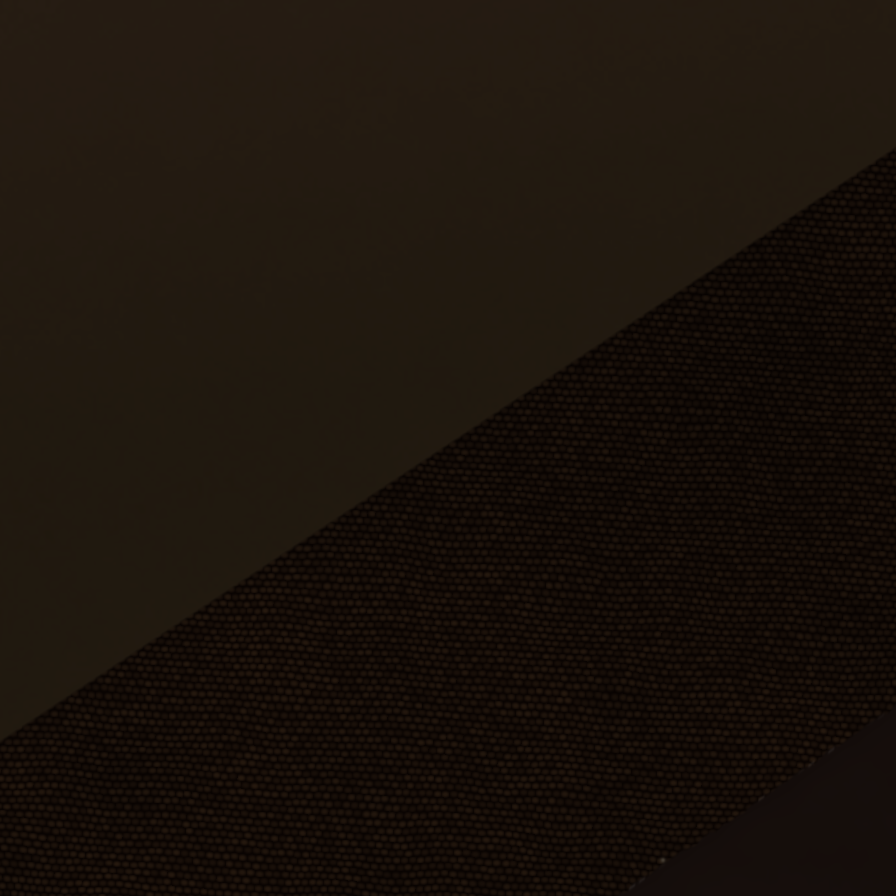
A WebGL 2 fragment shader for this texture:

```glsl
#version 300 es
precision highp float;

uniform vec2 u_resolution;
out vec4 fragColor;

const vec3 PANEL_WARM = vec3(0.147, 0.108, 0.072);
const vec3 PANEL_DEEP = vec3(0.125, 0.096, 0.058);
const vec3 CLOTH_GAP = vec3(0.036, 0.014, 0.006);
const vec3 CLOTH_THREAD = vec3(0.118, 0.076, 0.044);
const vec3 CORNER_COLOR = vec3(0.084, 0.054, 0.045);
const vec3 GLINT_COLOR = vec3(0.26, 0.23, 0.19);

// Lines as height at the left side, then slope
const vec2 PANEL_EDGE = vec2(0.172, 0.663);
const vec2 HEM_EDGE = vec2(-0.473, 0.685);
const float EDGE_SOFTNESS = 0.0025;

const vec2 WEAVE_COUNT = vec2(108.0, 124.0);
const float WEAVE_TILT = 0.06;
const float WEAVE_WAVER = 0.006;
const float PANEL_GRAIN = 0.006;
const float HEM_STITCHES = 90.0;
const vec2 GLINT_POS = vec2(0.740, 0.040);

float hash(vec2 p) {
    vec3 q = fract(p.xyx * 0.1031);
    q += dot(q, q.yzx + 33.33);
    return fract((q.x + q.y) * q.z);
}

float noise(vec2 p) {
    vec2 i = floor(p);
    vec2 f = fract(p);
    f = f * f * (3.0 - 2.0 * f);
    float low = mix(hash(i), hash(i + vec2(1.0, 0.0)), f.x);
    float high = mix(hash(i + vec2(0.0, 1.0)), hash(i + 1.0), f.x);
    return mix(low, high, f.y);
}

float fbm(vec2 p) {
    float sum = 0.0;
    float gain = 0.5;
    for (int i = 0; i < 4; i++) {
        sum += gain * noise(p);
        p = p * 2.03 + 7.1;
        gain *= 0.5;
    }
    return sum;
}

// Signed distance, positive above the line
float lineDistance(vec2 p, vec2 line) {
    return (p.y - line.x - line.y * p.x) / sqrt(1.0 + line.y * line.y);
}

vec3 panel(vec2 p, float edgeDist) {
    float warmth = smoothstep(0.5, 1.15, p.y + 0.2 * (0.5 - p.x));
    warmth += 0.15 * exp(-edgeDist * 25.0);
    vec3 color = mix(PANEL_DEEP, PANEL_WARM, clamp(warmth, 0.0, 1.0));
    float grain = noise(p * 170.0) - 0.5;
    return color + (fbm(p * 24.0) - 0.47) * 0.004 + grain * PANEL_GRAIN * 0.5;
}

// Staggered, uneven thread bumps on wavering rows
vec3 cloth(vec2 p, float edgeDist) {
    float c = cos(WEAVE_TILT);
    float s = sin(WEAVE_TILT);
    vec2 q = mat2(c, s, -s, c) * p;
    q += WEAVE_WAVER * (vec2(noise(p * 16.0), noise(p * 16.0 + 31.0)) - 0.5);
    vec2 cell = q * WEAVE_COUNT;
    float row = floor(cell.y);
    cell.x += 0.5 * mod(row, 2.0);
    vec2 local = fract(cell) - 0.5;
    vec2 id = vec2(floor(cell.x), row);
    local += 0.16 * (vec2(hash(id + 3.0), hash(id + 17.0)) - 0.5);
    float bump = 1.0 - smoothstep(0.08, 0.66, length(local * vec2(0.9, 1.05)));
    bump *= 0.65 + 0.6 * hash(id);

    float shade = 0.86 + 0.3 * fbm(p * 7.0);
    vec2 shadow = (p - vec2(0.78, 0.58)) * vec2(3.2, 3.8);
    shade *= 1.0 - 0.15 * exp(-dot(shadow, shadow));
    shade *= 1.0 - 0.15 * exp(edgeDist * 90.0);
    return mix(CLOTH_GAP, CLOTH_THREAD, bump) * shade;
}

void main() {
    vec2 p = gl_FragCoord.xy / u_resolution;
    float softness = max(EDGE_SOFTNESS, 1.0 / min(u_resolution.x, u_resolution.y));
    float panelDist = lineDistance(p, PANEL_EDGE);
    float hemDist = lineDistance(p, HEM_EDGE);

    // Lower corner beneath a slightly frayed hem
    float fray = (noise(vec2(p.x * 130.0, 4.0)) - 0.5) * 0.004;
    vec3 corner = CORNER_COLOR + (fbm(p * 24.0) - 0.47) * 0.005;
    corner *= 1.0 - 0.15 * exp(min(hemDist, 0.0) * 60.0);
    float aboveHem = smoothstep(-softness, softness, hemDist + fray);
    vec3 color = mix(corner, cloth(p, min(panelDist, 0.0)), aboveHem);

    // Faint stitches and one glint along the hem
    float stitch = p.x * HEM_STITCHES;
    float strength = pow(hash(vec2(floor(stitch), 9.0)), 4.0);
    float dash = 1.0 - smoothstep(0.15, 0.45, abs(fract(stitch) - 0.5));
    float hemOffset = hemDist / 0.0018;
    color += 0.06 * strength * dash * exp(-hemOffset * hemOffset);
    float glint = length(p - GLINT_POS) / 0.0028;
    color = mix(color, GLINT_COLOR, exp(-glint * glint));

    // Smooth panel over the cloth
    float onPanel = smoothstep(-softness, softness, panelDist);
    color = mix(color, panel(p, max(panelDist, 0.0)), onPanel);
    fragColor = vec4(color, 1.0);
}
```
